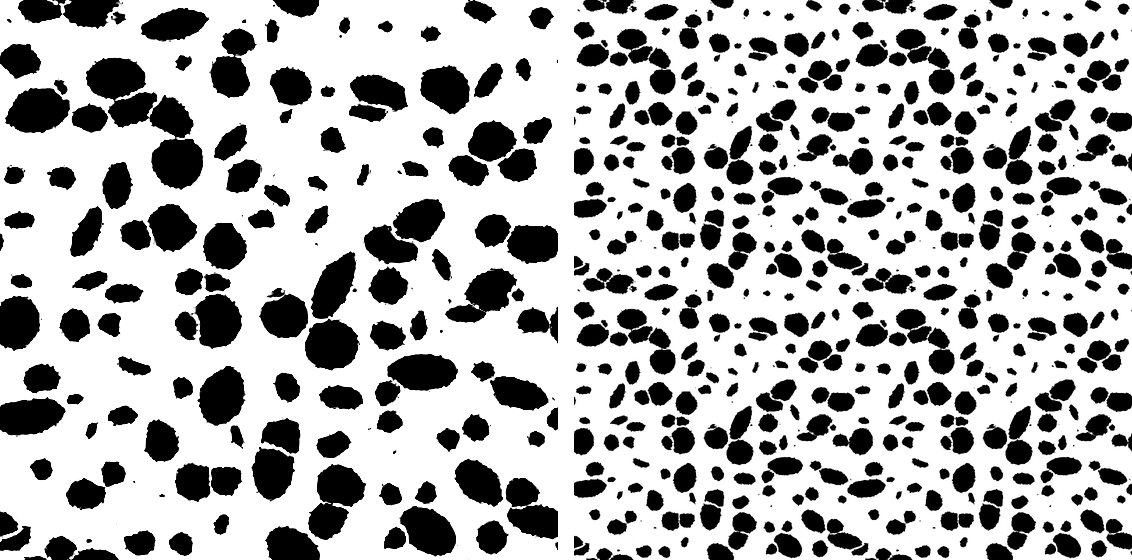
Left: one tile. Right: repeated 2 by 2.
A Shadertoy shader for this pattern:

```glsl
// Scattered black gravel grains with rough edges and tiny specks on white, seamlessly tiling.
#define GRID 11.0          // grains per side
#define JITTER 0.7         // random shift of each grain inside its cell
#define MIN_RADIUS 0.12    // grain radii in cells
#define MAX_RADIUS 0.54
#define STRETCH 1.35       // extra elongation of the longest grains
#define GAP 0.06           // white joint between touching grains
#define ROUGHNESS 0.055    // height of the edge teeth in cells
#define TEETH 200.0        // edge teeth lattice per side
#define SPECK_GRID 40.0    // speck cells per side
#define SPECK_CHANCE 0.02

const float PI = 3.14159265;
const vec3 PAPER = vec3(1.0);
const vec3 STONE = vec3(0.0);

// Three random values per cell, wrapping after period cells
vec3 hash3(vec2 cell, float period, float seed) {
    vec3 p = fract(vec3(mod(cell, period), seed + 1.7) * vec3(0.1031, 0.1030, 0.0973));
    p += dot(p, p.yxz + 33.33);
    return fract((p.xxy + p.yxx) * p.zyx);
}

// Smooth value noise that wraps
float wrappedNoise(vec2 uv, float period) {
    vec2 cell = floor(uv * period);
    vec2 f = fract(uv * period);
    f = f * f * (3.0 - 2.0 * f);
    float bottom = mix(hash3(cell, period, 9.0).x, hash3(cell + vec2(1, 0), period, 9.0).x, f.x);
    float top = mix(hash3(cell + vec2(0, 1), period, 9.0).x, hash3(cell + vec2(1, 1), period, 9.0).x, f.x);
    return mix(bottom, top, f.y);
}

// Signed distance to one grain: a tilted ellipse with a few flattened facets
float grainDistance(vec2 p, vec2 cell) {
    vec3 form = hash3(cell, GRID, 1.0);
    float radius = mix(MIN_RADIUS, MAX_RADIUS, form.x);
    float aspect = sqrt(1.05 + STRETCH * form.y * form.y);
    vec2 axes = radius * vec2(aspect, 1.0 / aspect);

    // Tilt leans towards horizontal
    float lean = 2.0 * form.z - 1.0;
    float tilt = 0.5 * PI * lean * abs(lean);
    float c = cos(tilt), s = sin(tilt);
    vec2 q = (mat2(c, -s, s, c) * p + 1e-4) / axes;

    float k = length(q);
    float slope = k / length(q / axes);
    for (int i = 0; i < 3; i++) {
        vec3 facet = hash3(cell, GRID, 2.0 + float(i));
        float angle = 2.0 * PI * facet.x;
        float reach = mix(mix(0.62, 0.8, form.x), 1.15, facet.y);
        k = max(k, dot(q, vec2(cos(angle), sin(angle))) / reach);
    }
    return (k - 1.0) * slope;
}

// Cellular search: nearest grain, cut back where a second one crowds it
float grainField(vec2 uv) {
    vec2 p = uv * GRID;
    vec2 home = floor(p);
    float nearest = 9.0, second = 9.0;
    for (int y = -1; y <= 1; y++)
    for (int x = -1; x <= 1; x++) {
        vec2 cell = home + vec2(x, y);
        vec2 center = cell + 0.5 + JITTER * (hash3(cell, GRID, 0.0).xy - 0.5);
        float d = grainDistance(p - center, cell);
        second = min(second, max(nearest, d));
        nearest = min(nearest, d);
    }
    return max(nearest, 0.5 * (GAP - (second - nearest)));
}

// Sparse small crumbs, in the same units as the grains
float speckField(vec2 uv) {
    vec2 cell = floor(uv * SPECK_GRID);
    vec3 place = hash3(cell, SPECK_GRID, 6.0);
    vec3 kind = hash3(cell, SPECK_GRID, 7.0);
    if (kind.x > SPECK_CHANCE) return 9.0;
    vec2 center = mix(vec2(0.25), vec2(0.75), place.xy);
    float radius = mix(0.04, 0.15, kind.y * kind.y);
    return (length(fract(uv * SPECK_GRID) - center) - radius) * GRID / SPECK_GRID;
}

void mainImage(out vec4 fragColor, in vec2 fragCoord) {
    vec2 uv = fragCoord / iResolution.xy;
    float d = min(grainField(uv), speckField(uv));

    // Fine teeth along the outlines
    float teeth = wrappedNoise(uv, TEETH);
    d += ROUGHNESS * (0.33 - teeth * teeth);

    float halfPixel = 0.5 * GRID / iResolution.y;
    float paper = smoothstep(-halfPixel, halfPixel, d);
    fragColor = vec4(mix(STONE, PAPER, paper), 1.0);
}
```
